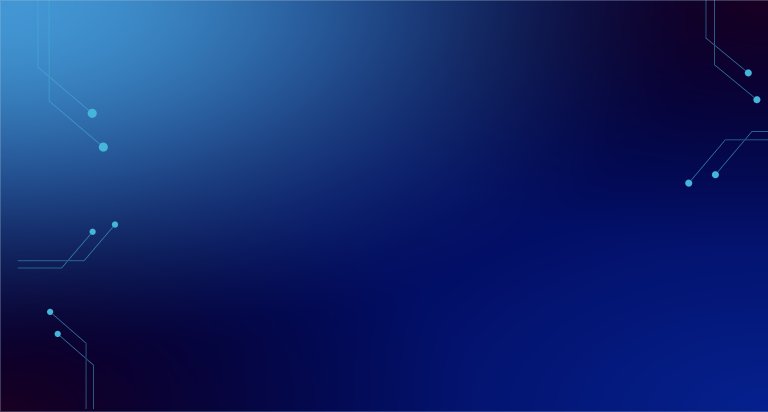
A Shadertoy shader for this background:

```glsl
// Deep blue backdrop with soft corner glows and paired circuit traces.
// Radial falloffs blend the four corners; distance functions draw bent
// lines ending in round pads, each pair being one trace and a shifted twin.

float segmentDistance(vec2 p, vec2 a, vec2 b) {
    vec2 along = b - a;
    float t = clamp(dot(p - a, along) / dot(along, along), 0.0, 1.0);
    return length(p - a - along * t);
}

float coverage(float dist, float pixel) {
    return clamp(0.5 - dist / pixel, 0.0, 1.0);
}

// Two bent traces; the twin's start slides only across its straight run.
float tracePair(vec2 p, vec2 start, vec2 bend, vec2 tip, vec2 shift, float padRadius, float pixel) {
    vec2 run = abs(bend - start);
    vec2 across = run.x < run.y ? vec2(1.0, 0.0) : vec2(0.0, 1.0);
    float ink = 0.0;
    for (int i = 0; i < 2; i++) {
        vec2 offset = shift * float(i);
        float wire = min(segmentDistance(p, start + offset * across, bend + offset),
                         segmentDistance(p, bend + offset, tip + offset));
        float pad = length(p - tip - offset) - padRadius;
        ink = max(ink, 0.7 * coverage(wire - 0.0008, pixel));
        ink = max(ink, coverage(pad, pixel));
    }
    return ink;
}

// Colour blend toward purple, with red held close to the corner.
vec3 darkenCorner(vec3 color, float dist) {
    float f = pow(max(0.0, 1.0 - dist / 0.62), 1.2);
    return mix(color, vec3(0.10, 0.0, 0.13), vec3(f * f, f, f));
}

void mainImage(out vec4 fragColor, in vec2 fragCoord) {
    // Height units, measured down from the top edge
    vec2 uv = fragCoord / iResolution.xy;
    uv.y = 1.0 - uv.y;
    vec2 p = uv * vec2(1.87, 1.0);
    float pixel = 1.0 / iResolution.y;

    // Navy base, royal blue lower right, purple in the dark corners
    float royal = max(0.0, 1.0 - length(uv - 1.0) / 0.95);
    vec3 color = mix(vec3(0.0, 0.0, 0.27), vec3(0.02, 0.13, 0.56), royal);
    color = darkenCorner(color, length(uv - vec2(1.0, 0.0)));
    color = darkenCorner(color, length(uv - vec2(0.0, 1.0)));

    // Sky blue glow from the upper left
    float glow = 1.0 - smoothstep(0.0, 0.95, length(uv * vec2(1.0, 1.06)));
    color = mix(color, vec3(0.26, 0.59, 0.83), glow);

    // Circuit traces: left top, right top, right side, left side, left bottom
    float ink = tracePair(p, vec2(0.0925, -0.01), vec2(0.0925, 0.163), vec2(0.2245, 0.275),
                          vec2(0.027, 0.082), 0.011, pixel);
    ink = max(ink, tracePair(p, vec2(1.719, -0.01), vec2(1.719, 0.0925), vec2(1.822, 0.177),
                             vec2(0.021, 0.065), 0.0085, pixel));
    ink = max(ink, tracePair(p, vec2(1.88, 0.319), vec2(1.831, 0.319), vec2(1.742, 0.424),
                             vec2(-0.065, 0.0205), 0.0085, pixel));
    ink = max(ink, tracePair(p, vec2(0.044, 0.633), vec2(0.2045, 0.633), vec2(0.280, 0.545),
                             vec2(-0.0545, 0.0175), 0.0075, pixel));
    ink = max(ink, tracePair(p, vec2(0.2095, 0.992), vec2(0.2095, 0.833), vec2(0.122, 0.757),
                             vec2(0.0185, 0.0535), 0.0075, pixel));
    color = mix(color, vec3(0.27, 0.71, 0.85), ink);

    // Faint pale rim on the left, top and bottom edges
    float rim = coverage(min(p.x, min(p.y, 1.0 - p.y)) - 0.0018, pixel);
    color = mix(color, vec3(0.65, 0.75, 0.82), 0.4 * rim);

    fragColor = vec4(color, 1.0);
}
```
